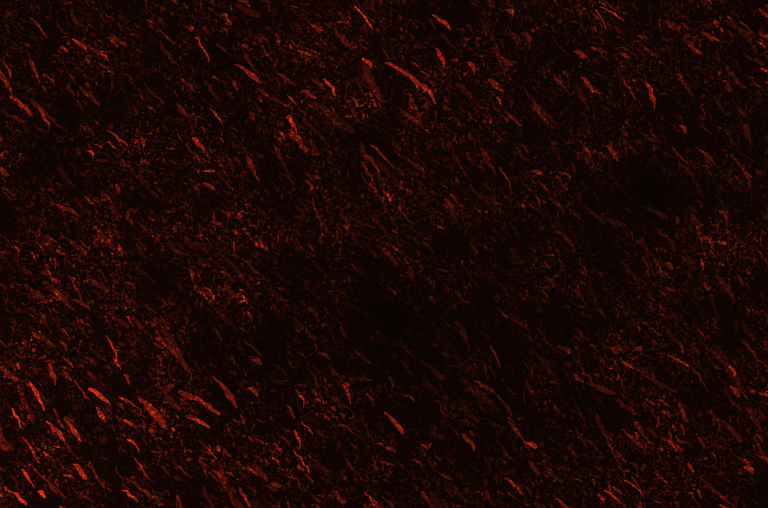
A WebGL 1 fragment shader for this texture:

```glsl
precision highp float;

uniform vec2 u_resolution;

const float LEAN = -0.84;          // main fibre direction, radians
const float BASE_RED = 0.031;
const float HAZE_RED = 0.02;
const float GRAIN_RED = 0.18;
const float SPECK_RED = 0.36;
const float FLECK_RED = 0.5;
const float FIBRE_RED = 0.78;
const float GRAIN_SIZE = 0.0052;   // sizes are in canvas heights
const float SPECK_SIZE = 0.0135;
const float FLECK_SIZE = 0.024;
const float FIBRE_SIZE = 0.043;
const float SHARD_SIZE = 0.1;
const float WARP = 0.0015;

vec4 hash4(vec2 cell) {
  vec4 q = fract(cell.xyxy * vec4(0.1031, 0.1030, 0.0973, 0.1099));
  q += dot(q, q.wzxy + 33.33);
  return fract((q.xxyz + q.yzzw) * q.zywx);
}

// Layered sines, roughly -1 to 1
float clouds(vec2 p) {
  float sum = 0.0;
  float gain = 0.6;
  for (int i = 0; i < 5; i++) {
    p = mat2(0.8, 0.6, -0.6, 0.8) * p * 1.73 + 2.7;
    sum += gain * sin(p.x + 1.3 * sin(p.y * 0.8)) * cos(p.y + sin(p.x * 0.7));
    gain *= 0.72;
  }
  return sum;
}

// Cellular grain with a random brightness per cell
float grain(vec2 p) {
  vec2 g = p / GRAIN_SIZE;
  float best = 0.0;
  for (int y = -1; y <= 1; y++) {
    for (int x = -1; x <= 1; x++) {
      vec2 cell = floor(g) + vec2(float(x), float(y));
      vec4 h = hash4(cell + 7.0);
      float spot = smoothstep(0.75, 0.15, length(g - cell - h.xy));
      best = max(best, spot * h.z * h.z);
    }
  }
  return best;
}

// Tapered, slightly bent strokes scattered on a jittered grid
float strokes(vec2 p, float size, float halfLen, float halfWid,
              float spread, float cover, float seed) {
  vec2 g = p / size;
  float soft = 0.6 / (u_resolution.y * size);
  float best = 0.0;
  for (int y = -1; y <= 1; y++) {
    for (int x = -1; x <= 1; x++) {
      vec2 cell = floor(g) + vec2(float(x), float(y));
      vec4 place = hash4(cell + seed);
      vec4 shape = hash4(cell + seed + 51.7);
      float angle = LEAN + spread * (place.z + shape.w - 1.0);
      vec2 dir = vec2(cos(angle), sin(angle));
      vec2 d = g - cell - place.xy;
      float along = dot(d, dir) / (halfLen * mix(0.3, 1.0, shape.x));
      float across = dot(d, vec2(-dir.y, dir.x));
      across += 0.2 * halfLen * (shape.z - 0.5) * along * along;
      float taper = max(1.0 - along * along, 0.0);
      float lopsided = 1.0 + 0.45 * along * (shape.w * 2.0 - 1.0);
      float width = halfWid * mix(0.35, 1.0, shape.y) * sqrt(taper) * lopsided;
      float body = 1.0 - smoothstep(-soft, soft, abs(across) - width);
      body *= smoothstep(0.0, 0.2, taper);
      float strength = mix(0.25, 1.0, shape.z * shape.z);
      best = max(best, body * strength * step(place.w, cover));
    }
  }
  return best;
}

float blob(vec2 uv, vec2 centre, vec2 radius) {
  vec2 d = (uv - centre) / radius;
  return exp(-dot(d, d));
}

vec3 emberColour(float red) {
  return vec3(red, 0.006 + 0.2 * red, 0.045 * (1.0 - exp(-4.5 * red)));
}

void main() {
  vec2 uv = gl_FragCoord.xy / u_resolution;
  vec2 p = gl_FragCoord.xy / u_resolution.y;

  // Broad light and shade
  float light = 0.76 + 0.28 * clouds(p * 3.1);
  light += 0.65 * blob(uv, vec2(0.02, 0.05), vec2(0.28, 0.26));
  light += 0.3 * blob(uv, vec2(0.15, 0.55), vec2(0.22, 0.2));
  light += 0.6 * blob(uv, vec2(0.95, 0.53), vec2(0.1, 0.06));
  light += 0.25 * blob(uv, vec2(0.25, 0.95), vec2(0.35, 0.2));
  light -= 0.5 * blob(uv, vec2(0.49, 0.37), vec2(0.07, 0.08));
  light -= 0.3 * blob(uv, vec2(0.34, 0.34), vec2(0.1, 0.05));
  light -= 0.5 * blob(uv, vec2(0.86, 0.62), vec2(0.07, 0.05));
  light = clamp(light, 0.1, 1.6);
  float patches = clamp(0.75 + 0.75 * clouds(p * 13.0 + 4.0), 0.15, 1.6);
  float band = mix(0.4, 1.0, smoothstep(0.06, 0.27, abs(uv.y - 0.5)));

  // Ragged outlines
  vec2 q = p + WARP * vec2(sin(p.y * 170.0 + 3.0 * sin(p.x * 90.0)),
                           sin(p.x * 150.0 + 3.0 * sin(p.y * 110.0)));

  float dust = grain(p);
  float specks = strokes(q, SPECK_SIZE, 0.65, 0.24, 1.4, 0.62, 11.0);
  float flecks = strokes(q, FLECK_SIZE, 0.68, 0.14, 0.9, 0.55, 23.0);
  float fibres = strokes(q, FIBRE_SIZE, 0.8, 0.11, 0.5, 0.5, 37.0);
  float shards = strokes(q, SHARD_SIZE, 0.6, 0.085, 0.6, 0.28, 71.0);

  float marks = max(SPECK_RED * specks, FLECK_RED * flecks) * patches;
  marks = max(marks, FIBRE_RED * band * max(fibres, 0.8 * shards));
  marks *= mix(0.65, 1.3, dust);
  float red = BASE_RED + light * (HAZE_RED + GRAIN_RED * dust * patches + marks);
  gl_FragColor = vec4(emberColour(min(red, 0.9)), 1.0);
}
```
